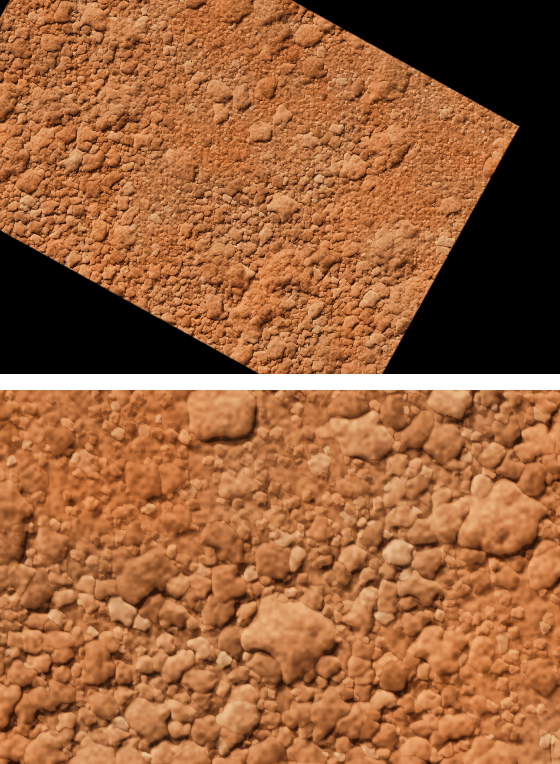
Top, the full canvas; bottom, a detail of the centre.
A WebGL 1 fragment shader for this texture:

```glsl
precision highp float;
// A tilted rectangle of dry red-brown soil on black. Stones of several sizes
// are scattered on jittered grids into one height field, which is then lit
// from the upper left and coloured by a ramp of earth tones.
uniform vec2 u_resolution;

float hash(vec2 p) {
  return fract(sin(dot(p, vec2(127.1, 311.7))) * 43758.5453);
}

vec4 hash4(vec2 p) {
  vec2 k = vec2(dot(p, vec2(127.1, 311.7)), dot(p, vec2(269.5, 183.3)));
  return fract(sin(vec4(k, k.x + k.y + 1.7, k.x - k.y + 4.1)) * 43758.5453);
}

float noise(vec2 p) {
  vec2 i = floor(p), f = fract(p);
  f = f * f * (3.0 - 2.0 * f);
  return mix(mix(hash(i), hash(i + vec2(1.0, 0.0)), f.x),
             mix(hash(i + vec2(0.0, 1.0)), hash(i + 1.0), f.x), f.y);
}

// Lays stones over a surface; x is the height, y the tint of the top stone.
vec2 addStones(vec2 surface, vec2 p, float cell, float cover) {
  vec2 g = p / cell;
  g += 0.26 * (vec2(noise(g * 3.3), noise(g * 3.3 + 31.0)) - 0.5);
  vec2 base = floor(g);
  for (int j = -1; j <= 1; j++) {
    for (int i = -1; i <= 1; i++) {
      vec2 id = base + vec2(float(i), float(j));
      vec4 rnd = hash4(id + floor(cell * 900.0));
      vec2 q = g - id - 0.5 - 0.7 * (rnd.xy - 0.5);
      float c = cos(6.28 * rnd.z), s = sin(6.28 * rnd.z);
      float size = 0.55 + 0.45 * fract(rnd.w * 37.0);
      q = abs(mat2(c, s, -s, c) * q) / (vec2(0.6, 0.48) * size);
      float top = cell * 0.42 * size * (1.0 - dot(q * q, q));
      if (rnd.w < cover && top > surface.x) {
        surface = vec2(top, fract(rnd.z * 53.0 + rnd.x));
      }
    }
  }
  return surface;
}

// Loose dirt that buries some stones, pebbles, and crumbly clods.
vec2 terrain(vec2 p) {
  float dirt = 0.009 * smoothstep(0.45, 0.8, noise(p * 5.0 + 3.0));
  vec2 land = addStones(vec2(0.0, 0.45), p, 0.0115, 0.6);
  land.x += dirt - 0.001;
  land = addStones(land, p + 3.0, 0.018, 0.65);
  land = addStones(land, p + 5.0, 0.027, 0.75);
  land = addStones(land, p + 7.0, 0.040, 0.5);
  land = addStones(land, p + 9.0, 0.064, 0.22);
  vec2 crumble = vec2(noise(p * 38.0), noise(p * 38.0 + 17.0)) - 0.5;
  vec2 clod = addStones(vec2(0.0, 0.5), p + 2.0 + 0.025 * crumble, 0.14, 0.22);
  float onClod = smoothstep(0.0, 0.02, clod.x);
  land.x = land.x * (1.0 - 0.4 * onClod) + 0.5 * clod.x;
  land.y = mix(land.y, clod.y, 0.4 * onClod);
  land.x += 0.0026 * noise(p * 190.0) + 0.004 * noise(p * 85.0);
  return land;
}

vec3 earth(float tone) {
  vec3 c = mix(vec3(0.18, 0.08, 0.03), vec3(0.40, 0.20, 0.09),
               clamp(tone / 0.25, 0.0, 1.0));
  c = mix(c, vec3(0.59, 0.33, 0.16), clamp((tone - 0.25) / 0.25, 0.0, 1.0));
  c = mix(c, vec3(0.80, 0.49, 0.28), clamp((tone - 0.5) / 0.22, 0.0, 1.0));
  return mix(c, vec3(0.95, 0.72, 0.51), clamp((tone - 0.72) / 0.36, 0.0, 1.0));
}

void main() {
  vec2 p = gl_FragCoord.xy / u_resolution.y;

  // Tilted frame
  vec2 d = p - vec2(0.574, 0.590);
  vec2 q = vec2(dot(d, vec2(0.875, -0.485)), dot(d, vec2(0.485, 0.875)));
  vec2 outside = abs(q) - vec2(0.678, 0.458);
  float pixel = 1.0 / u_resolution.y;
  float inside = 1.0 - smoothstep(-pixel, pixel, max(outside.x, outside.y));

  // Slope towards the light, hollows and cast shadow
  vec2 toLight = vec2(-0.5, 0.866);
  vec2 land = terrain(p);
  float near = terrain(p + toLight * 0.003).x;
  float far = terrain(p + toLight * 0.009).x;
  float behind = terrain(p - toLight * 0.006).x;
  float slope = (land.x - near) / 0.003;
  float lit = slope / sqrt(1.0 + slope * slope);
  float shadow = smoothstep(0.001, 0.011, far - land.x);
  float hollow = smoothstep(0.0, 0.006, 0.5 * (far + behind) - land.x);

  // Tone and hue
  float broad = noise(p * 3.5 + 11.0);
  float tone = 0.69 + 0.25 * lit - 0.23 * shadow - 0.23 * hollow;
  tone += 0.22 * (land.y - 0.5) + 0.08 * (broad - 0.5);
  tone += 0.20 * (noise(p * 260.0) - 0.5);
  vec3 color = earth(tone);
  float pale = smoothstep(0.85, 1.0, land.y);
  float grey = 1.6 * (noise(p * 14.0) - 0.45) + pale;
  color += grey * color.r * vec3(-0.02, 0.035, 0.055);

  gl_FragColor = vec4(color * inside, 1.0);
}
```
